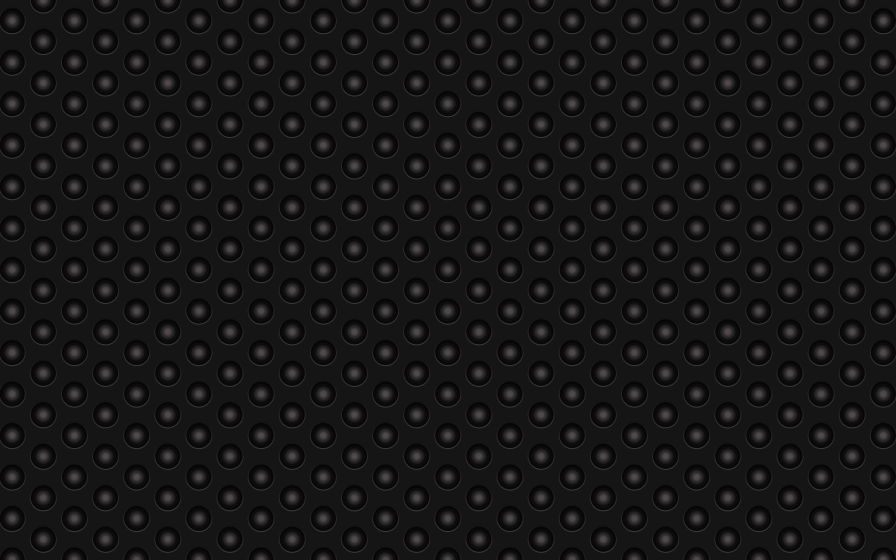
Give the GLSL for this pattern, as a Shadertoy shader.

```glsl
// Fraction of a pixel covered by a shape at signed distance d
float coverage(float d, float pixel) {
    return clamp(0.5 - d / pixel, 0.0, 1.0);
}

// Ring line of a given half width, dimmed when thinner than a pixel
float ringLine(float r, float radius, float halfWidth, float pixel) {
    return min(coverage(abs(r - radius) - halfWidth, pixel), 2.0 * halfWidth / pixel);
}

// Offset from the nearest hole centre; odd columns are shifted by half a row
vec2 holeOffset(vec2 p) {
    float column = round((p.x - 0.295) / 0.75);
    float y = p.y - 0.5 * mod(column, 2.0);
    return vec2(p.x - 0.295 - column * 0.75, y - round(y));
}

// Domed stud at the bottom of the hole, brightening in soft steps
vec3 studColor(float r) {
    float light = mix(0.035, 0.105, 1.0 - smoothstep(0.165, 0.215, r));
    light += 0.085 * (1.0 - smoothstep(0.095, 0.175, r));
    light += 0.115 * (1.0 - smoothstep(0.03, 0.125, r));
    light += 0.008 * cos(r * 90.0) * (1.0 - smoothstep(0.15, 0.2, r));
    return light * vec3(1.03, 0.97, 0.98);
}

void mainImage(out vec4 fragColor, in vec2 fragCoord) {
    // One unit is the vertical distance between holes
    float pixel = 13.5 / iResolution.y;
    vec2 q = holeOffset(fragCoord * pixel);
    float r = length(q);
    float lower = 0.5 - 0.5 * q.y / max(r, 0.001);

    // Flat plate and recessed hole, darkest under its upper edge
    vec3 color = vec3(0.081);
    vec3 inside = studColor(r);
    inside *= 1.0 - 0.35 * (1.0 - lower) * smoothstep(0.18, 0.3, r);
    color = mix(color, inside, coverage(r - 0.31, pixel));

    // Faint inner lip and bevelled rim lit from below
    color += 0.025 * ringLine(r, 0.225, 0.012, pixel);
    vec3 rim = mix(vec3(0.07), vec3(0.235, 0.225, 0.225), lower);
    color = mix(color, rim, ringLine(r, 0.315, 0.012, pixel));

    fragColor = vec4(color, 1.0);
}
```
